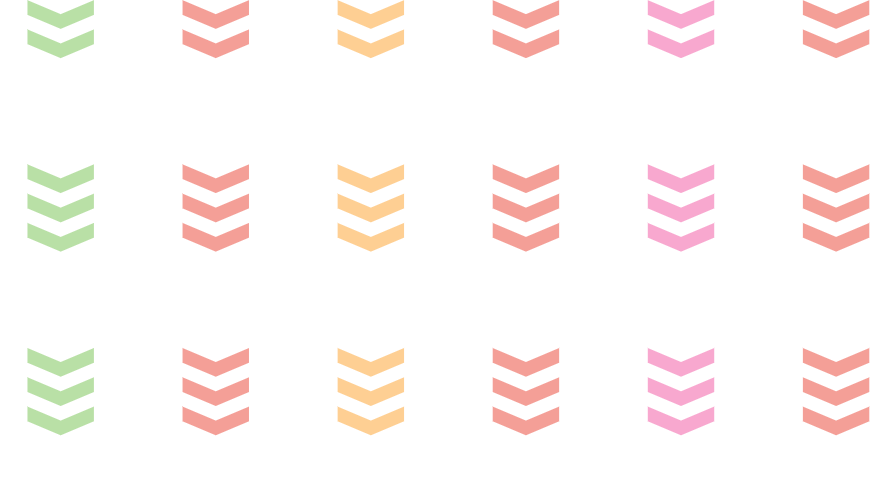
Write a Shadertoy shader that draws this pattern.

```glsl
const vec3 PAPER = vec3(1.0);
const vec3 CORAL = vec3(0.957, 0.624, 0.592);
const vec3 GREEN = vec3(0.725, 0.878, 0.651);
const vec3 APRICOT = vec3(0.996, 0.812, 0.576);
const vec3 PINK = vec3(0.973, 0.659, 0.812);

// Signed distance to a stack of three downward chevrons.
// The origin is the upper edge level of the middle chevron.
float chevronStack(vec2 p, float halfWidth, float drop, float thickness, float pitch) {
    float slope = drop / halfWidth;
    float x = abs(p.x);
    float level = p.y + 0.5 * thickness + drop - slope * x;
    level -= pitch * clamp(round(level / pitch), -1.0, 1.0);
    float band = (abs(level) - 0.5 * thickness) / sqrt(1.0 + slope * slope);
    return max(band, x - halfWidth);
}

// Coral on every second column, the other three hues in turn between.
vec3 columnColour(float column) {
    if (mod(column, 2.0) > 0.5) return CORAL;
    float turn = mod(0.5 * column, 3.0);
    return turn < 0.5 ? GREEN : turn < 1.5 ? APRICOT : PINK;
}

float coverage(float dist, float pixel) {
    return clamp(0.5 - dist / pixel, 0.0, 1.0);
}

void mainImage(out vec4 fragColor, in vec2 fragCoord) {
    vec2 uv = fragCoord / iResolution.y;
    vec2 firstStack = vec2(0.1204, 0.2514);
    vec2 spacing = vec2(0.3077, 0.3644);
    float topRowLift = 0.0195;

    // Nearest stack; the top row sits slightly further away.
    vec2 cell = round((uv - firstStack) / spacing);
    cell.y = clamp(cell.y, 0.0, 2.0);
    vec2 local = uv - firstStack - cell * spacing;
    local.y -= topRowLift * step(1.5, cell.y);

    float dist = chevronStack(local, 0.0659, 0.0278, 0.0292, 0.0581);
    float ink = coverage(dist, 1.0 / iResolution.y);
    fragColor = vec4(mix(PAPER, columnColour(cell.x), ink), 1.0);
}
```
